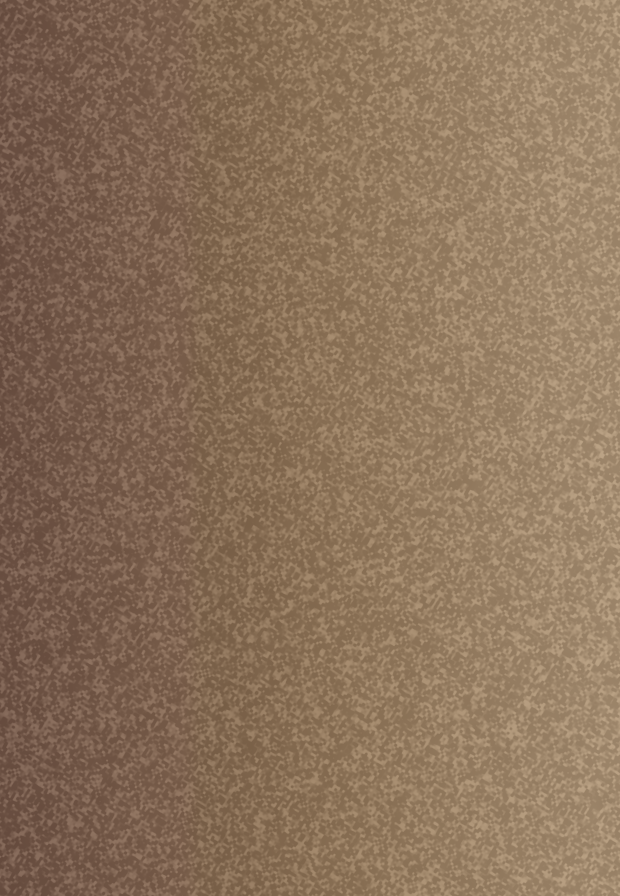
A WebGL 1 fragment shader for this texture:

```glsl
precision highp float;
uniform vec2 u_resolution;

const vec3 SHADE_BROWN = vec3(0.440, 0.335, 0.280);
const vec3 MID_BROWN = vec3(0.555, 0.445, 0.350);
const vec3 LIGHT_TAN = vec3(0.655, 0.555, 0.460);
const vec3 GRAIN_TINT = vec3(1.0, 0.97, 0.90);
const vec3 WARM_SHIFT = vec3(-0.004, 0.004, -0.010);

const float FINE_CELLS = 350.0;   // grain cells per canvas height
const float COARSE_CELLS = 190.0;
const float GRAIN_CONTRAST = 0.125;
const float MOTTLE_CONTRAST = 0.018;

float hash(vec2 p) {
  vec3 q = fract(vec3(p.xyx) * 0.1031);
  q += dot(q, q.yzx + 33.33);
  return fract((q.x + q.y) * q.z);
}

float valueNoise(vec2 p) {
  vec2 cell = floor(p);
  vec2 f = fract(p);
  f = f * f * (3.0 - 2.0 * f);
  float low = mix(hash(cell), hash(cell + vec2(1.0, 0.0)), f.x);
  float high = mix(hash(cell + vec2(0.0, 1.0)), hash(cell + 1.0), f.x);
  return mix(low, high, f.y);
}

vec2 rotate(vec2 p, float angle) {
  float c = cos(angle);
  float s = sin(angle);
  return vec2(c * p.x - s * p.y, s * p.x + c * p.y);
}

// Sideways sheen, with a slight lift toward the top right
vec3 sheen(vec2 uv) {
  float t = clamp(uv.x + 0.06 * (uv.y - 0.5) * uv.x, 0.0, 1.0);
  vec3 color = mix(SHADE_BROWN, MID_BROWN, smoothstep(-0.15, 0.65, t) * 1.12 - 0.10);
  color = mix(color, LIGHT_TAN, smoothstep(0.35, 1.10, t));
  return color + WARM_SHIFT * smoothstep(0.29, 0.33, uv.x);
}

// Pale, slightly clumped specks on a darker ground
float speckle(vec2 p, float fineCells, float coarseCells) {
  float fine = valueNoise(rotate(p, 0.55) * fineCells + 400.0);
  float coarse = valueNoise(rotate(p, -0.35) * coarseCells + 700.0);
  return smoothstep(0.32, 0.88, mix(fine, coarse, 0.28));
}

void main() {
  vec2 uv = gl_FragCoord.xy / u_resolution;
  vec2 p = gl_FragCoord.xy / u_resolution.y;

  float grain = speckle(p, FINE_CELLS, COARSE_CELLS) - 0.32;
  float mottle = valueNoise(p * 65.0 + 90.0) - 0.5;

  vec3 color = sheen(uv);
  color += GRAIN_TINT * (grain * GRAIN_CONTRAST + mottle * MOTTLE_CONTRAST);
  gl_FragColor = vec4(clamp(color, 0.0, 1.0), 1.0);
}
```
